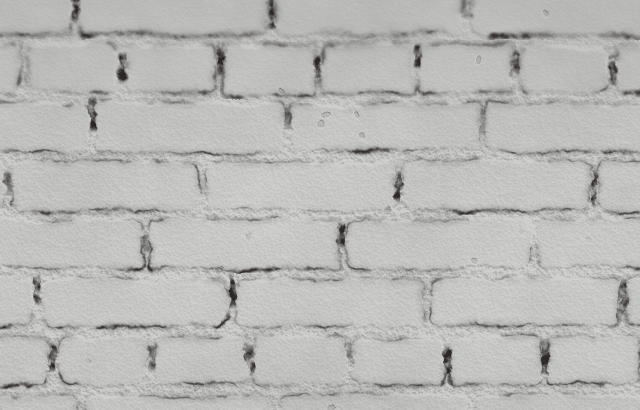
A Shadertoy shader for this texture:

```glsl
// Old brick wall under thick pale grey paint, with ragged joints and dark gaps.

vec2 hash2(vec2 p) {
    vec3 q = fract(p.xyx * vec3(0.1031, 0.1030, 0.0973));
    q += dot(q, q.yzx + 33.33);
    return fract((q.xx + q.yz) * q.zy);
}

// Cellular noise: distance to the nearest scattered point
float cells(vec2 p) {
    vec2 cell = floor(p);
    float nearest = 2.0;
    for (int y = -1; y <= 1; y++)
        for (int x = -1; x <= 1; x++) {
            vec2 c = cell + vec2(x, y);
            nearest = min(nearest, length(c + hash2(c) - p));
        }
    return nearest;
}

// Layered sines, roughly -1 to 1
float waves(vec2 p) {
    float sum = 0.0, amp = 0.6;
    for (int i = 0; i < 4; i++) {
        sum += amp * sin(p.x + 1.7 * sin(p.y * 0.8)) * cos(p.y + 1.3 * sin(p.x * 0.7));
        p = mat2(1.6, 1.2, -1.2, 1.6) * p + 1.3;
        amp *= 0.55;
    }
    return sum;
}

float roundBox(vec2 p, vec2 halfSize, float radius) {
    vec2 d = abs(p) - halfSize + radius;
    return length(max(d, 0.0)) + min(max(d.x, d.y), 0.0) - radius;
}

float ridge(float x, float width) {
    return exp(-x * x / (width * width));
}

// Returns paint height, crack darkness and soft grime
vec3 wall(vec2 p, float blur) {
    const float rowStart[8] = float[8](0.20, 0.13, 0.09, 0.356, 0.02, 0.224, 0.057, 0.185);
    const float rowHeight = 0.1423;
    float sharp = 0.003 / (0.003 + blur);

    // Ragged edges, coarse and fine
    vec2 q = p + 0.005 * vec2(waves(p * 30.0), waves(p * 27.0 + 9.0));
    q += 0.004 * sharp * vec2(waves(p * 100.0 + 4.0), waves(p * 85.0));

    // Courses of long bricks, every fifth one of short bricks
    float v = q.y / rowHeight + 0.657;
    float row = clamp(floor(v), 0.0, 7.0);
    float len = mod(row, 5.0) == 1.0 ? 0.24 : 0.476;
    float u = (q.x - rowStart[int(row)]) / len;
    vec2 rnd = hash2(vec2(floor(u), row) + 17.0);
    vec2 local = (vec2(fract(u), v - row) - 0.5) * vec2(len, rowHeight);
    float d = roundBox(local, vec2(len * 0.5 - 0.008, 0.060) - 0.006 * rnd, 0.006 + 0.024 * rnd.x);
    d += 0.006 * waves(p * 17.0 + row);

    // Lumpy paint, rougher on the mortar
    float brick = smoothstep(0.005 + blur, -0.004 - blur, d);
    float lumps = cells(p * 62.0) * mix(1.0, 0.22, brick) + cells(p * 135.0) * mix(0.5, 0.22, brick);
    float height = 0.9 * brick + sharp * lumps;

    // Broken cracks round each brick, deeper along its lower edge
    float edge = d - 0.002;
    float under = smoothstep(0.03, -0.05, local.y);
    float worn = waves(p * vec2(15.0, 21.0) + row * 2.3);
    float broken = smoothstep(-0.3, 0.4, waves(p * 48.0 + 2.0));
    float crack = ridge(edge, 0.0024 + 0.9 * blur) * smoothstep(-0.3, 0.45, worn)
                * (0.2 + 0.8 * broken) * mix(0.52, 0.72, under) * mix(0.75, 1.0, sharp);

    // Heavy shadow where the mortar has fallen away under a brick
    float loss = smoothstep(0.25, 0.6, waves(vec2(p.x * 12.0 + row * 4.1, row * 3.7)));
    float drop = ridge(edge - 0.002, 0.0044 + 0.8 * blur);
    crack = max(crack, 0.95 * loss * smoothstep(0.0, -0.05, local.y) * drop * (0.45 + 0.55 * broken));

    // Open slits with crumbled outlines in the upright joints
    vec2 gap = hash2(vec2(floor(u + 0.5), row) + 5.0);
    float across = abs((fract(u + 0.5) - 0.5) * len + 0.004 * waves(p * 50.0));
    float along = abs(v - row - mix(0.45, 0.72, gap.x));
    float slit = smoothstep(0.0105 + blur, 0.005 - 0.5 * blur, across + 0.005 * waves(p * 85.0))
               * smoothstep(0.16 + 0.18 * gap.y, 0.06 + 0.14 * gap.y, along);
    slit *= smoothstep(0.1, 0.6, gap.y) * (0.75 + 0.7 * waves(p * 75.0 + 3.0));

    // Grime in the joints, and small pits in the paint
    float pits = smoothstep(0.075, 0.045, cells(p * 7.0 + 0.05 * waves(p * 60.0)));
    pits *= smoothstep(0.0, 0.5, waves(p * 6.0 + 5.0));
    float grime = ridge(d - 0.003, 0.010 + blur) * smoothstep(-0.5, 0.5, worn);
    return vec3(height - 0.5 * pits, max(crack, slit), grime + 0.6 * pits);
}

void mainImage(out vec4 fragColor, in vec2 fragCoord) {
    vec2 p = fragCoord / iResolution.y;

    // Focus falls off towards the top
    float blur = 0.0003 + 0.0042 * smoothstep(0.6, 1.0, p.y);
    vec3 here = wall(p, blur);
    float above = wall(p + vec2(0.0, 0.002), blur).x;
    float beside = wall(p + vec2(0.002, 0.0), blur).x;

    // Light from above and slightly from the left
    float slope = 0.8 * (above - here.x) + 0.4 * (beside - here.x);
    float shade = 0.772 - 0.46 * clamp(slope, -0.1, 0.45);

    // Uneven paint and darker margins
    shade += 0.02 * waves(p * 5.0) + 0.012 * waves(p * 24.0) - 0.11 * here.z;
    shade -= 0.05 * smoothstep(0.55, 1.05, p.y) + 0.02 * smoothstep(0.2, 0.0, p.y);

    vec3 paint = min(shade, 0.81) * vec3(1.0, 1.0, 0.993);
    vec3 gapColor = vec3(0.17, 0.155, 0.145);
    fragColor = vec4(mix(paint, gapColor, clamp(here.y, 0.0, 1.0)), 1.0);
}
```
